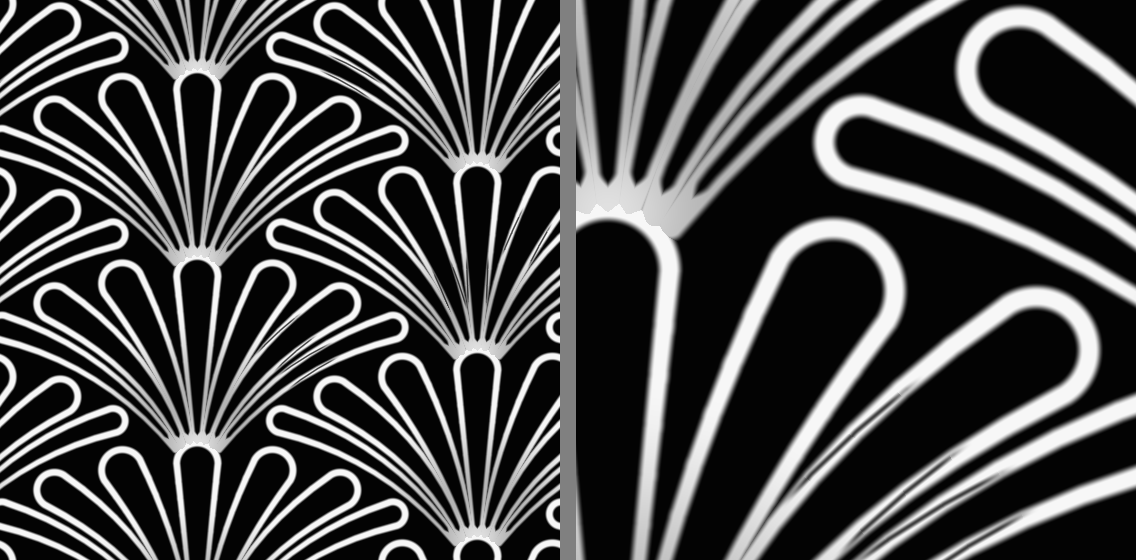
Left: the whole. Right: its middle third, enlarged.
A WebGL 2 fragment shader for this pattern:

```glsl
#version 300 es
precision highp float;
uniform vec2 u_resolution;
out vec4 fragColor;

// Layout, in units of one row height
const float ROWS = 3.0;
const float COLUMN_STEP = 1.5;
const vec2 FIRST_BASE = vec2(1.057, 0.621);
const int SEGMENTS = 10;

// Petals from the middle of the fan outwards, mirrored left and right
const int PETALS = 4;
const vec2 BASE[4] = vec2[4](vec2(0.0), vec2(0.036, 0.0), vec2(0.076, -0.016), vec2(0.112, -0.024));
const vec2 BEND[4] = vec2[4](vec2(0.0, 0.45), vec2(0.152, 0.45), vec2(0.26, 0.45), vec2(0.475, 0.46));
const vec2 TIP[4] = vec2[4](vec2(0.0, 0.895), vec2(0.402, 0.86), vec2(0.765, 0.754), vec2(1.048, 0.625));
const float TIP_RADIUS[4] = float[4](0.129, 0.129, 0.113, 0.084);
const float BASE_RADIUS = 0.025;
const float SLIT_RADIUS = 0.007;
const float LINE_WIDTH = 0.037;
const float SOFTNESS = 0.008;

// Tones and wear
const float BLACK = 0.01;
const float WHITE = 0.97;
const float SILVER = 0.71;
const float FOOT = 0.88;
const float SCRATCH_SHARE = 0.16;
const float SCRATCH_WIDTH = 0.004;

float hash(vec3 p) {
  p = fract(p * vec3(0.1031, 0.1030, 0.0973));
  p += dot(p, p.yzx + 33.33);
  return fract((p.x + p.y) * p.z);
}

vec2 bezier(vec2 a, vec2 b, vec2 c, float t) {
  return mix(mix(a, b, t), mix(b, c, t), t);
}

// Distances to the outer edge and the hollow of a petal, and the position along it
vec3 petal(vec2 q, int k) {
  vec3 result = vec3(9.0, 9.0, 0.0);
  vec2 a = BASE[k];
  for (int i = 0; i < SEGMENTS; i++) {
    vec2 b = bezier(BASE[k], BEND[k], TIP[k], float(i + 1) / float(SEGMENTS));
    vec2 ab = b - a;
    float h = clamp(dot(q - a, ab) / dot(ab, ab), 0.0, 1.0);
    float t = (float(i) + h) / float(SEGMENTS);
    float d = length(q - a - ab * h);
    float outer = d - mix(BASE_RADIUS, TIP_RADIUS[k], t);
    float hollowRadius = mix(SLIT_RADIUS, TIP_RADIUS[k] - LINE_WIDTH, t);
    float closed = 0.03 * (1.0 - smoothstep(0.02, 0.08, t));
    if (outer < result.x) result.xz = vec2(outer, t);
    result.y = min(result.y, d - hollowRadius + closed);
    a = b;
  }
  return result;
}

// Silver towards the foot of the fan, white at the petal tips
float sheen(float reach) {
  float lower = mix(FOOT, SILVER, smoothstep(0.0, 0.2, reach));
  return mix(lower, WHITE, smoothstep(0.25, 0.72, reach));
}

// Thin slanted nick along the outline of a few petals
float scratch(vec3 shape, vec3 id, float soft) {
  float chosen = step(hash(id), SCRATCH_SHARE);
  float along = shape.z - mix(0.35, 0.8, hash(id + 17.0));
  float depth = 0.015 + 0.07 * along;
  float nick = 1.0 - smoothstep(0.0, SCRATCH_WIDTH + 0.5 * soft, abs(shape.x + depth));
  return chosen * nick * (1.0 - smoothstep(0.08, 0.16, abs(along)));
}

void main() {
  vec2 p = gl_FragCoord.xy / u_resolution * ROWS;
  float soft = max(SOFTNESS, 0.75 * ROWS / min(u_resolution.x, u_resolution.y));
  float outer = 9.0;
  float hollow = 9.0;
  float tone = WHITE;
  float wear = 0.0;

  for (int column = 0; column < 2; column++) {
    vec2 q = p - FIRST_BASE - float(column) * vec2(COLUMN_STEP, 0.5);
    q.x = mod(q.x + COLUMN_STEP, 2.0 * COLUMN_STEP) - COLUMN_STEP;
    float row = floor(q.y);
    for (int shift = -1; shift <= 1; shift++) {
      float fanRow = row + float(shift);
      vec2 local = vec2(abs(q.x), q.y - fanRow);
      for (int k = 0; k < PETALS; k++) {
        vec3 shape = petal(local, k);
        hollow = min(hollow, shape.y);
        if (shape.x < outer) {
          outer = shape.x;
          tone = sheen(length(local));
          float side = k == 0 ? 0.0 : step(0.0, q.x);
          vec3 id = vec3(float(column) + 2.0 * side, mod(fanRow, ROWS), float(k)) + 5.0;
          wear = scratch(shape, id, soft);
        }
      }
    }
  }

  // Fan outlines with the petal hollows cut out
  float ink = 1.0 - smoothstep(-soft, soft, max(outer, -hollow));
  ink *= 1.0 - 0.75 * wear;
  fragColor = vec4(vec3(mix(BLACK, tone, ink)), 1.0);
}
```
